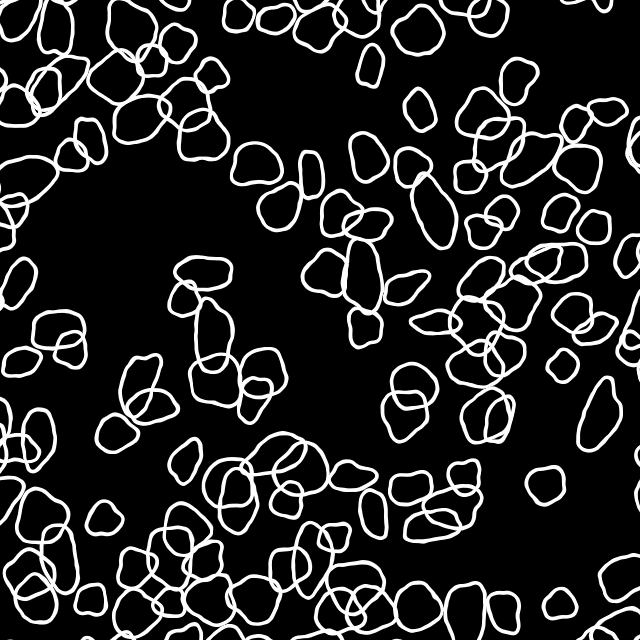
Reproduce this pattern procedurally as a three.js fragment shader.

```glsl
varying vec2 vUv;

const vec3 BACKGROUND = vec3(0.0);
const vec3 OUTLINE = vec3(0.995);
const float GRID = 13.0;             // candidate cells across the canvas
const float JITTER = 0.84;           // scatter, in grid steps
const float DENSITY_SCALE = 4.5;     // size of crowded and empty zones
const vec2 DENSITY = vec2(0.26, 1.24); // chance of a cell, sparse to crowded
const vec2 RADIUS = vec2(0.023, 0.042);
const float MAX_ASPECT = 2.1;
const vec2 TILT = vec2(-0.15, 2.0);  // range of long-axis directions
const vec4 LOBES = vec4(0.04, 0.10, 0.06, 0.035); // harmonics 2 to 5
const float HALF_WIDTH = 0.0029;
const float SOFTNESS = 0.0015;       // width of the edge ramp
const float ROUGH_SCALE = 95.0;
const float ROUGHNESS = 0.0022;
const float TAU = 6.2831853;
const vec2 SEED = vec2(37.0, 71.0);

vec4 hash4(vec2 p) {
  vec4 q = fract(p.xyxy * vec4(0.1031, 0.1030, 0.0973, 0.1099));
  q += dot(q, q.wzxy + 33.33);
  return fract((q.xxyz + q.yzzw) * q.zywx);
}

vec2 noise2(vec2 p) {
  vec2 i = floor(p);
  vec2 f = fract(p);
  f = f * f * (3.0 - 2.0 * f);
  vec2 low = mix(hash4(i).xy, hash4(i + vec2(1.0, 0.0)).xy, f.x);
  vec2 high = mix(hash4(i + vec2(0.0, 1.0)).xy, hash4(i + 1.0).xy, f.x);
  return mix(low, high, f.y);
}

// Approximate distance to the outline of a lobed, tilted ellipse
float outlineDistance(vec2 offset, vec2 id) {
  vec4 shape = hash4(id + 211.0);
  vec4 phase = TAU * hash4(id + 431.0);
  vec4 lobes = LOBES * (0.3 + 0.9 * hash4(id + 673.0));

  float stretch = sqrt(mix(1.0, MAX_ASPECT, shape.x * shape.x));
  vec2 axes = mix(RADIUS.x, RADIUS.y, shape.y) * vec2(stretch, 1.0 / stretch);
  float tilt = mix(TILT.x, TILT.y, shape.z);
  float c = cos(tilt);
  float s = sin(tilt);
  vec2 q = vec2(c * offset.x + s * offset.y, c * offset.y - s * offset.x) / axes;

  float len = max(length(q), 0.35);
  float angle = atan(q.y, q.x);
  vec4 order = vec4(2.0, 3.0, 4.0, 5.0);
  vec4 wave = order * angle + phase;
  float radius = 1.0 + dot(lobes, cos(wave));
  float slope = -dot(lobes * order, sin(wave));

  // Divide by the gradient to keep the line width even
  vec2 dir = q / len;
  vec2 gradient = (dir - slope / len * vec2(-dir.y, dir.x)) / axes;
  return abs(len - radius) / max(length(gradient), 1.0);
}

void main() {
  vec2 p = vUv + ROUGHNESS * (noise2(vUv * ROUGH_SCALE) - 0.5);
  vec2 home = floor(p * GRID);
  float nearest = 1.0;

  // Nearest outline among the surrounding scattered cells
  for (int y = -1; y <= 1; y++) {
    for (int x = -1; x <= 1; x++) {
      vec2 slot = home + vec2(float(x), float(y));
      vec2 id = slot + SEED;
      vec4 place = hash4(id);
      vec2 center = (slot + 0.5 + JITTER * (place.xy - 0.5)) / GRID;
      float crowding = noise2(center * DENSITY_SCALE + SEED).x;
      if (place.z < mix(DENSITY.x, DENSITY.y, crowding)) {
        nearest = min(nearest, outlineDistance(p - center, id));
      }
    }
  }

  float line = clamp((HALF_WIDTH - nearest) / SOFTNESS + 0.5, 0.0, 1.0);
  gl_FragColor = vec4(mix(BACKGROUND, OUTLINE, line), 1.0);
}
```
